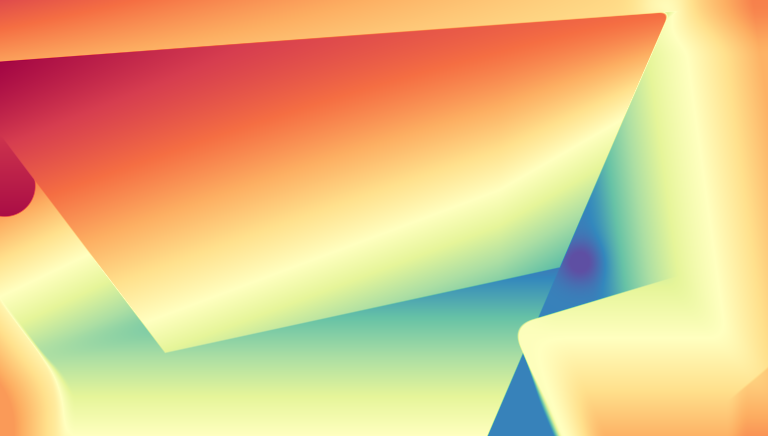
Reproduce this texture map procedurally as a WebGL 1 fragment shader.

```glsl
precision highp float;
// Spectral depth map: a tilted slab floats over a floor, between blocks and a wall.
// Each surface is a scalar depth formula, layered with half-plane and rounded
// masks; the finished depth is then coloured through a red-to-violet ramp.

uniform vec2 u_resolution;

// Depth 0 is crimson (near), 1 is violet (far).
vec3 spectral(float depth) {
  float t = clamp(depth, 0.0, 1.0) * 10.0;
  vec3 c = mix(vec3(0.62, 0.00, 0.26), vec3(0.84, 0.24, 0.31), clamp(t, 0.0, 1.0));
  c = mix(c, vec3(0.96, 0.43, 0.26), clamp(t - 1.0, 0.0, 1.0));
  c = mix(c, vec3(0.99, 0.68, 0.38), clamp(t - 2.0, 0.0, 1.0));
  c = mix(c, vec3(1.00, 0.88, 0.55), clamp(t - 3.0, 0.0, 1.0));
  c = mix(c, vec3(1.00, 1.00, 0.75), clamp(t - 4.0, 0.0, 1.0));
  c = mix(c, vec3(0.90, 0.96, 0.60), clamp(t - 5.0, 0.0, 1.0));
  c = mix(c, vec3(0.67, 0.87, 0.64), clamp(t - 6.0, 0.0, 1.0));
  c = mix(c, vec3(0.40, 0.76, 0.65), clamp(t - 7.0, 0.0, 1.0));
  c = mix(c, vec3(0.20, 0.53, 0.74), clamp(t - 8.0, 0.0, 1.0));
  return mix(c, vec3(0.37, 0.31, 0.64), clamp(t - 9.0, 0.0, 1.0));
}

float smoothMin(float a, float b, float k) {
  float h = max(k - abs(a - b), 0.0) / k;
  return min(a, b) - h * h * k * 0.25;
}

float smoothMax(float a, float b, float k) {
  return -smoothMin(-a, -b, k);
}

// Signed distance to the line a-b, positive on its left side.
float side(vec2 p, vec2 a, vec2 b) {
  vec2 d = normalize(b - a);
  return d.x * (p.y - a.y) - d.y * (p.x - a.x);
}

float capsule(vec2 p, vec2 a, vec2 b, float radius) {
  vec2 d = b - a;
  return length(p - a - d * clamp(dot(p - a, d) / dot(d, d), 0.0, 1.0)) - radius;
}

// Coverage of the inside of a shape, with an edge of the given half width.
float cover(float dist, float width) {
  return 1.0 - smoothstep(-width, width, dist);
}

float glow(vec2 p, vec2 center, float size) {
  vec2 d = (p - center) / size;
  return exp(-dot(d, d));
}

float floorDepth(vec2 p) {
  return smoothMin(0.5 + 1.95 * p.y, 0.88 - 2.1 * p.y + p.x, 0.06);
}

float ceilingDepth(vec2 p) {
  float rise = max(p.y - 0.486 - 0.075 * p.x, 0.0);
  return 0.28 + 0.14 * p.x - 1.9 * rise * (1.0 - p.x);
}

// Right wall: a pale upright ridge, falling off into a far violet pocket.
float wallDepth(vec2 p) {
  float d = 0.944 - 0.138 * (p.y - 0.138) - p.x;
  float far = smoothMin(0.5 + 1.6 * d + 7.0 * d * d, 0.91, 0.06);
  float near = max(0.5 + 2.0 * d, 0.31);
  float depth = d > 0.0 ? far : near;
  depth += 0.11 * glow(p, vec2(0.755, 0.226), 0.028);
  return depth - 0.08 * smoothstep(0.49, 0.566, p.y);
}

// Slab: warm above a slanted pale line, green to teal below it.
float slabDepth(vec2 p) {
  float paleY = 0.077 + 0.373 * p.x + 0.2 * max(p.x - 0.65, 0.0);
  float topY = 0.486 + 0.075 * p.x;
  float s = clamp((topY - p.y) / max(topY - paleY, 0.01), 0.0, 1.0);
  float topDepth = 0.01 + 0.32 * p.x - 0.12 * p.x * p.x;
  return mix(topDepth, 0.5, pow(s, 1.3)) + 2.15 * max(paleY - p.y, 0.0);
}

void main() {
  vec2 p = gl_FragCoord.xy / u_resolution * vec2(1.0, 0.5664);
  float edge = 1.0 / u_resolution.x;
  vec2 slabBL = vec2(0.215, 0.108), slabBR = vec2(0.729, 0.219);
  vec2 slabTR = vec2(0.872, 0.551), slabTL = vec2(0.0, 0.486);

  // Floor and the soft-sided block at the lower left
  float depth = floorDepth(p);
  float leftBlock = smoothMax((p.y - 0.177 + 1.3 * p.x) / 1.64, p.x - 0.085, 0.02);
  float leftDepth = max(0.47 + 3.0 * min(leftBlock, 0.0), 0.27);
  depth = mix(depth, leftDepth, cover(leftBlock, mix(0.014, 0.003, smoothstep(0.04, 0.12, p.y))));

  // Strip above the slab, then the wall to its right
  float slabTop = side(p, slabTL, slabTR);
  depth = mix(depth, ceilingDepth(p), cover(-slabTop, edge));
  float slabRight = -side(p, slabBR, slabTR);
  float wallSoftness = mix(edge, 0.02, smoothstep(0.54, 0.56, p.y));
  depth = mix(depth, wallDepth(p), cover(-slabRight, wallSoftness));
  depth += 0.08 * glow(p, vec2(0.86, 0.562), 0.03);

  // Rounded block at the lower right, pale along its left side
  float blockLeft = (0.676 + 0.42 * (0.12 - p.y) - p.x) * 0.92;
  float block = smoothMax((p.y - 0.154 - 0.3 * (p.x - 0.703)) * 0.958, blockLeft, 0.03);
  float blockDepth = smoothMin(0.31 + 1.5 * p.y, wallDepth(p), 0.04);
  blockDepth = mix(0.51, blockDepth, smoothstep(0.0, 0.06, -blockLeft));
  float wedge = side(p, vec2(0.957, 0.053), vec2(1.0, 0.089));
  blockDepth -= 0.05 * cover(wedge, 0.002) * smoothstep(0.945, 0.975, p.x);
  depth = mix(depth, blockDepth, cover(block, mix(edge, 0.006, smoothstep(0.1, 0.03, p.y))));

  // Crimson rounded end at the left, tucked behind the slab
  float knob = capsule(p, vec2(0.006, 0.325), vec2(-0.06, 0.42), 0.04);
  depth = mix(depth, 0.03 + 0.6 * (p.y - 0.3), cover(knob, edge));

  // Slab in front
  float slab = max(-side(p, slabBL, slabBR), side(p, slabBL, vec2(0.0, 0.392)));
  slab = max(slab, smoothMax(slabTop, slabRight, 0.012));
  depth = mix(depth, slabDepth(p), cover(slab, edge));

  gl_FragColor = vec4(spectral(depth), 1.0);
}
```
